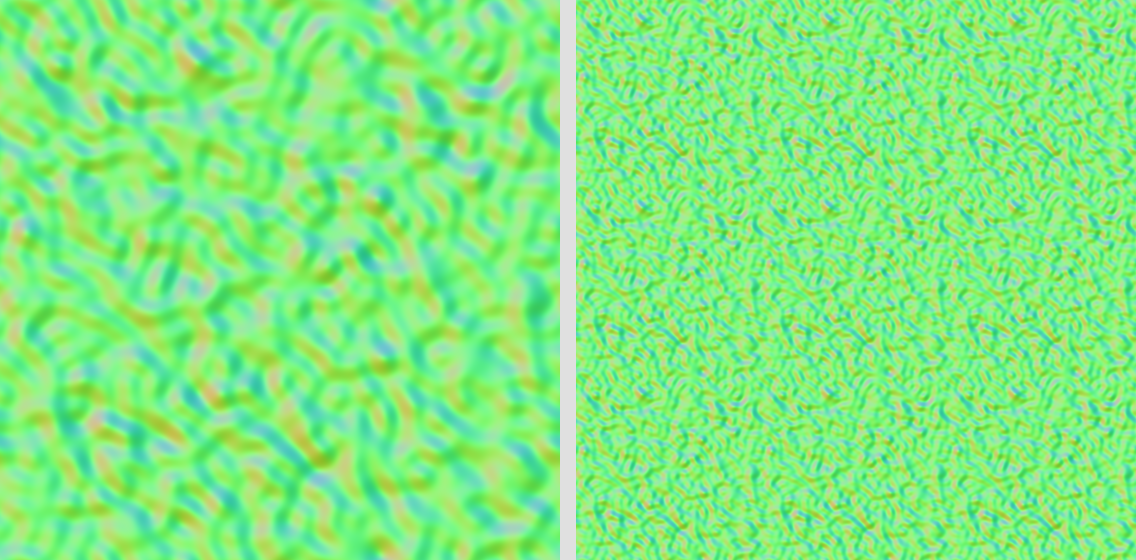
Left, the tile; right, the same tile 3 across and 3 down.
Give the GLSL for this texture map, as a WebGL 2 fragment shader.

```glsl
#version 300 es
precision highp float;
// Tiling normal map of soft, rippled bumps, with the up axis stored in green.

uniform vec2 u_resolution;
out vec4 fragColor;

const float PI = 3.14159265;
const int WAVES = 180;

// PCG hash of an integer, from 0 to 1.
float hash(uint n) {
    uint state = n * 747796405u + 2891336453u;
    uint word = ((state >> ((state >> 28) + 4u)) ^ state) * 277803737u;
    word = (word >> 22) ^ word;
    return float(word & 65535u) / 65536.0;
}

// Slope of a random height field: a sum of waves with whole-number
// frequencies, so that every wave wraps at the edges.
vec2 rippleSlope(vec2 uv) {
    vec2 slope = vec2(0.0);
    for (int i = 0; i < WAVES; i++) {
        uint seed = uint(i) * 3u + 17u;
        float angle = PI * (float(i) + hash(seed)) / float(WAVES);
        float radius = mix(6.0, 24.5, hash(seed + 1u));
        vec2 frequency = round(radius * vec2(cos(angle), sin(angle)));

        // Ripples falling to the right are somewhat stronger.
        float strength = sqrt(1.0 + 0.4 * sin(2.0 * angle));
        float phase = fract(dot(frequency, uv) + hash(seed + 2u));
        slope += normalize(frequency) * strength * cos(2.0 * PI * phase);
    }
    return slope * 2.0 / sqrt(float(WAVES));
}

// Soft limit on the length of a slope.
vec2 limitSlope(vec2 slope, float limit) {
    return slope * inversesqrt(1.0 + dot(slope, slope) / (limit * limit));
}

void main() {
    vec2 uv = gl_FragCoord.xy / u_resolution;
    vec2 tilt = limitSlope(0.29 * rippleSlope(uv), 0.85);

    // Steep flanks lose green; red and blue hold the sideways tilt.
    float up = 0.98 - 0.5 * dot(tilt, tilt);
    fragColor = vec4(0.5 + 0.5 * tilt.x, up, 0.5 - 0.5 * tilt.y, 1.0);
}
```
